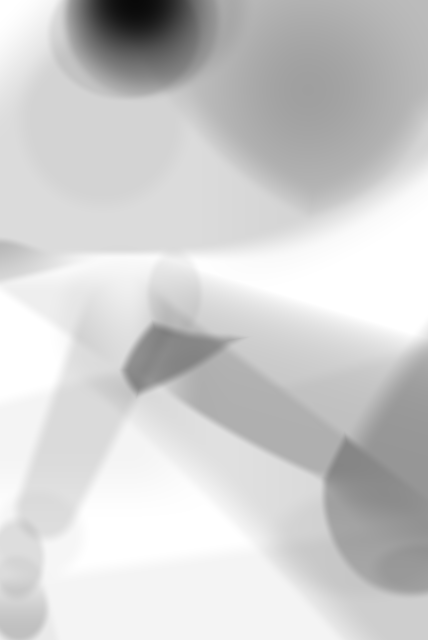
Reproduce this texture map procedurally as a Shadertoy shader.

```glsl
// Draws overlapping translucent grey veils, like soft folded smoke on white.

// Optical density of each veil; larger is darker
const float FIELD = 0.15;
const float DISC_RIM = 0.13;
const float DISC_CORE = 0.16;
const float KNOT = 0.36;
const float KNOT_CORE = 2.5;
const float WEDGE = 0.26;
const float ARM = 0.11;
const float TORSO = 0.26;
const float LIMB = 0.12;
const float HEART = 0.42;
const float TRAIN = 0.12;
const float MASS = 0.24;
const float BULGE = 0.27;
const float HAZE = 0.045;
const vec3 PAPER = vec3(1.0);

// Soft coverage of a signed distance (negative is inside)
float cover(float d, float soft) { return smoothstep(soft, -soft, d); }

// Bowed edge from a to b; inside lies left of the walk, bow pushes it outward
float side(vec2 p, vec2 a, vec2 b, float bow) {
    vec2 along = b - a;
    float len = length(along);
    along /= len;
    float t = clamp(dot(p - a, along) / len, 0.0, 1.0);
    return dot(p - a, vec2(-along.y, along.x)) - 4.0 * bow * t * (1.0 - t);
}

float ellipse(vec2 p, vec2 c, vec2 r) {
    return (length((p - c) / r) - 1.0) * min(r.x, r.y);
}

// Capsule whose radius changes from ra to rb
float taper(vec2 p, vec2 a, vec2 b, float ra, float rb) {
    vec2 ab = b - a;
    float t = clamp(dot(p - a, ab) / dot(ab, ab), 0.0, 1.0);
    return length(p - a - ab * t) - mix(ra, rb, t);
}

// Upper half: wide field, large disc and dark knot
float upperVeils(vec2 p) {
    float bend = max(p.x - 0.45, 0.0);
    float hem = p.y - 0.592 + 0.7 * bend * bend + 0.03 * smoothstep(0.14, 0.0, p.x);
    float corner = side(p, vec2(0.15, 0.02), vec2(0.0, 0.18), 0.0);
    float d = FIELD * cover(hem, mix(0.012, 0.05, smoothstep(0.3, 0.8, p.x))) * cover(corner, 0.1);
    d += 0.03 * cover(hem - 0.06, 0.06) * smoothstep(0.4, 0.7, p.x);

    float disc = max(side(p, vec2(0.293, 0.078), vec2(0.723, 0.512), 0.05),
                     side(p, vec2(0.723, 0.512), vec2(1.0, 0.293), 0.04));
    float core = 1.0 - smoothstep(0.0, 0.34, length(p - vec2(0.72, 0.21)));
    d += cover(disc, 0.018) * (DISC_RIM * smoothstep(0.02, -0.08, disc) + DISC_CORE * core);

    d += 0.04 * cover(ellipse(p, vec2(0.24, 0.28), vec2(0.19, 0.2)), 0.03);
    d += 0.08 * cover(ellipse(p, vec2(0.29, 0.08), vec2(0.175, 0.15)), 0.01);
    d += 0.1 * cover(ellipse(p, vec2(0.36, 0.0), vec2(0.21, 0.2)), 0.03);
    float knot = ellipse(p, vec2(0.332, 0.045), vec2(0.182, 0.185));
    vec2 toCore = (p - vec2(0.315, 0.0)) / vec2(0.09, 0.085);
    d += cover(knot, 0.014) * (KNOT * smoothstep(0.04, -0.1, knot) + KNOT_CORE * exp(-dot(toCore, toCore)));

    // Wedge entering from the left
    float wedge = max(-hem, side(p, vec2(0.0, 0.66), vec2(0.26, 0.6), 0.0));
    return d + WEDGE * cover(wedge, 0.012) * smoothstep(0.27, -0.03, p.x)
             * smoothstep(0.72, 0.56, p.y) * 1.3;
}

// Left side: shoulder, arm and hand, with faint haze behind
float armVeils(vec2 p) {
    float sash = side(p, vec2(0.0, 0.673), vec2(0.186, 0.8), 0.0);
    float d = 0.07 * cover(sash, 0.015) * smoothstep(0.6, 0.69, p.y) * smoothstep(0.3, 0.16, p.x);
    float arm = taper(p, vec2(0.297, 0.742), vec2(0.107, 1.19), 0.105, 0.068);
    d += ARM * cover(arm, 0.018) * smoothstep(0.6, 0.85, p.y);
    d += 0.04 * cover(ellipse(p, vec2(0.28, 0.76), vec2(0.135, 0.16)), 0.04);
    d += 0.06 * cover(ellipse(p, vec2(0.408, 0.685), vec2(0.062, 0.098)), 0.01);
    d += 0.035 * cover(ellipse(p, vec2(0.09, 1.25), vec2(0.105, 0.1)), 0.02);
    d += 0.11 * cover(ellipse(p, vec2(0.04, 1.305), vec2(0.062, 0.09)), 0.012);
    d += 0.04 * cover(taper(p, vec2(0.04, 1.36), vec2(0.05, 1.6), 0.06, 0.11), 0.012);
    d += 0.2 * cover(ellipse(p, vec2(0.045, 1.42), vec2(0.065, 0.08)), 0.012)
             * smoothstep(1.33, 1.48, p.y);
    float left = smoothstep(0.55, 0.3, p.x);
    float shelf = side(p, vec2(0.2, 0.888), vec2(0.0, 0.942), 0.0);
    d += HAZE * left * cover(shelf, 0.02) * smoothstep(1.23, 1.05, p.y);
    return d + HAZE * cover(side(p, vec2(0.6, 1.28), vec2(0.1, 1.35), 0.0), 0.025);
}

// Right side: torso, crossing limb, trailing cloth and rounded mass
float torsoVeils(vec2 p) {
    float top = side(p, vec2(1.0, 0.79), vec2(0.37, 0.6), 0.0);
    float limbLow = side(p, vec2(0.37, 0.9), vec2(0.752, 1.114), 0.012);
    float limbHigh = side(p, vec2(0.8, 1.016), vec2(0.527, 0.81), 0.0);
    float farSoft = mix(0.012, 0.08, smoothstep(0.72, 0.88, p.x));
    float aboveLow = cover(limbLow, farSoft);
    float enter = smoothstep(0.3, 0.48, p.x);
    float d = TORSO * (1.0 - exp(-max(-top, 0.0) / 0.075)) * aboveLow * enter;
    d += LIMB * cover(limbHigh, 0.015) * aboveLow * enter * smoothstep(1.1, 0.8, p.x);
    float fold = max(side(p, vec2(0.918, 0.83), vec2(0.645, 0.912), 0.0), -limbHigh);
    d += 0.035 * cover(fold, 0.02);

    // Dark heart where the veils meet
    float heart = max(side(p, vec2(0.322, 0.918), vec2(0.537, 0.801), 0.01),
                      side(p, vec2(0.537, 0.789), vec2(0.361, 0.758), -0.008));
    heart = max(heart, side(p, vec2(0.361, 0.755), vec2(0.287, 0.869), 0.008));
    heart = max(heart, side(p, vec2(0.287, 0.859), vec2(0.322, 0.918), 0.005));
    d += HEART * cover(heart, 0.014) * mix(1.0, 0.65, smoothstep(0.36, 0.5, p.x));

    // Cloth trailing to the lower right
    float train = side(p, vec2(0.195, 0.889), vec2(0.8, 1.5), -0.01);
    d += (TRAIN + 0.05 * smoothstep(0.4, 0.9, p.x)) * cover(train, 0.015)
       * smoothstep(0.01, -0.12, train - 0.03) * (1.0 - aboveLow) * smoothstep(0.86, 0.93, p.y);
    d += 0.04 * cover(ellipse(p, vec2(0.84, 1.27), vec2(0.2, 0.12)), 0.025);

    // Rounded mass at the right rim
    float rim = side(p, vec2(1.0, 0.738), vec2(0.762, 1.113), 0.015);
    d += MASS * cover(max(rim, -limbHigh), 0.012) * smoothstep(0.01, -0.07, rim);
    float bulge = max(max(ellipse(p, vec2(0.957, 1.152), vec2(0.2, 0.238)), rim), limbHigh);
    d += BULGE * cover(bulge, 0.012) * mix(1.0, 0.65, smoothstep(1.15, 1.35, p.y));
    return d + 0.08 * cover(ellipse(p, vec2(0.98, 1.33), vec2(0.1, 0.055)), 0.015);
}

void mainImage(out vec4 fragColor, in vec2 fragCoord) {
    // Canvas width is one unit; y runs down from the top edge
    vec2 p = vec2(fragCoord.x, iResolution.y - fragCoord.y) / iResolution.x;
    float density = upperVeils(p) + armVeils(p) + torsoVeils(p);
    fragColor = vec4(PAPER * exp(-density), 1.0);
}
```
